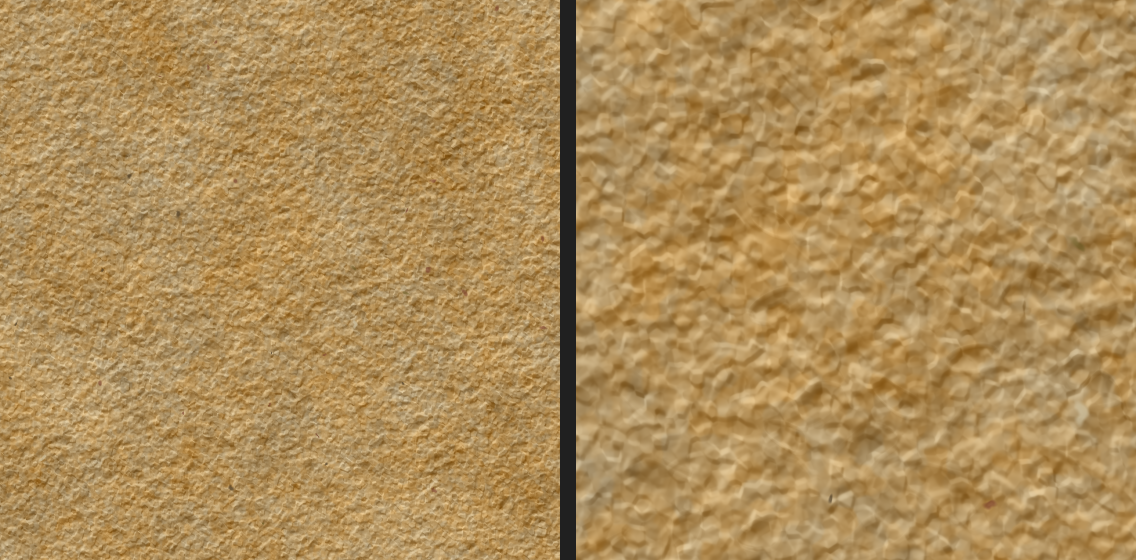
Left, the full canvas; right, a detail of the centre.
Write a Shadertoy shader that draws this texture.

```glsl
const vec3 SAND = vec3(0.682, 0.553, 0.350);
const vec3 TONE_AXIS = vec3(1.0, 1.12, 1.2);      // brighter sand is paler
const vec3 OCHRE_AXIS = vec3(0.02, -0.016, -0.06); // shift towards orange
const vec3 SPECK_RED = vec3(0.46, 0.22, 0.15);
const vec3 SPECK_OLIVE = vec3(0.42, 0.36, 0.14);
const vec3 SPECK_DARK = vec3(0.24, 0.18, 0.10);
const vec3 SPECK_PALE = vec3(0.84, 0.80, 0.68);

const vec2 LIGHT_DIR = vec2(-0.35, 0.94);
const float LIGHT_STEP = 0.003;
const float PIT_CELLS = 33.0;
const float PIT_DEPTH = 0.22;
const float PIT_STAIN = 0.065;
const float RIPPLE_CELLS = 72.0;
const float RIPPLE_HEIGHT = 0.32;
const float GRAIN_CELLS = 155.0;
const float GRAIN_HEIGHT = 0.24;
const float GRAIN_TONE = 0.10;
const float SPECK_CELLS = 20.0;
const float SPECK_SHARE = 0.10;

vec3 hash3(vec2 cell) {
    vec3 q = fract(cell.xyx * vec3(0.1031, 0.1030, 0.0973));
    q += dot(q, q.yxz + 33.33);
    return fract((q.xxy + q.yzz) * q.zyx);
}

// Soft cellular noise, about -0.5 to 0.5
float cellNoise(vec2 p) {
    vec2 base = floor(p);
    float total = 0.0, weight = 0.0;
    for (int y = -1; y <= 1; y++)
    for (int x = -1; x <= 1; x++) {
        vec2 cell = base + vec2(x, y);
        vec3 rnd = hash3(cell + 57.0);
        vec2 d = cell + rnd.xy - p;
        float w = exp(-7.0 * dot(d, d));
        total += w * rnd.z;
        weight += w;
    }
    return total / weight - 0.5;
}

// Bowl-shaped dimples; the deepest one wins, leaving creased rims
float pits(vec2 uv) {
    vec2 p = uv * PIT_CELLS * vec2(0.92, 1.1);
    p += 0.22 * sin(p.yx * 2.7 + 1.6 * sin(p * 1.3));
    vec2 base = floor(p);
    float deepest = 0.0;
    for (int y = -1; y <= 1; y++)
    for (int x = -1; x <= 1; x++) {
        vec2 cell = base + vec2(x, y);
        vec3 rnd = hash3(cell + 211.0);
        vec2 d = cell + 0.1 + 0.8 * rnd.xy - p;
        float radius = mix(0.35, 0.65, fract(rnd.z * 7.3));
        float bowl = max(0.0, 1.0 - dot(d, d) / (radius * radius));
        deepest = max(deepest, bowl * mix(0.15, 1.0, rnd.z * rnd.z));
    }
    return deepest;
}

float relief(vec2 uv) {
    return RIPPLE_HEIGHT * cellNoise(uv * RIPPLE_CELLS)
         + GRAIN_HEIGHT * cellNoise(uv * GRAIN_CELLS + 31.0)
         - PIT_DEPTH * pits(uv);
}

// Rare coloured fragments lying among the grains
vec3 addSpecks(vec3 color, vec2 uv) {
    vec2 p = uv * SPECK_CELLS;
    p += 0.12 * vec2(cellNoise(uv * 90.0), cellNoise(uv * 90.0 + 19.0));
    vec2 cell = floor(p);
    vec3 rnd = hash3(cell + 405.0);
    vec3 kind = hash3(cell + 733.0);
    vec2 d = p - cell - mix(vec2(0.25), vec2(0.75), rnd.xy);
    float angle = 6.2832 * kind.y;
    d = mat2(cos(angle), sin(angle), -sin(angle), cos(angle)) * d;
    float radius = mix(0.06, 0.14, kind.z);
    float cover = 1.0 - smoothstep(0.4, 1.3, length(d * vec2(1.0, 1.7)) / radius);
    vec3 tint = kind.x < 0.3 ? SPECK_RED : kind.x < 0.6 ? SPECK_OLIVE
              : kind.x < 0.85 ? SPECK_DARK : SPECK_PALE;
    return mix(color, tint, 0.6 * cover * step(rnd.z, SPECK_SHARE));
}

void mainImage(out vec4 fragColor, in vec2 fragCoord) {
    vec2 uv = fragCoord / iResolution.y;

    // Slope towards the light
    float light = relief(uv) - relief(uv + LIGHT_DIR * LIGHT_STEP);
    light = 0.16 * tanh(light / 0.16);

    // Broad mottling and grain tone
    float mottle = 0.045 * cellNoise(uv * 5.0 + 3.0) + 0.055 * cellNoise(uv * 13.0 + 8.0);
    float grain = GRAIN_TONE * cellNoise(uv * GRAIN_CELLS * 1.25 + 77.0);
    float tone = light + mottle + grain - PIT_STAIN * (pits(uv) - 0.25);

    // Ochre patches from large stains down to single grains
    float ochre = 1.0 * cellNoise(uv * 9.0 + 41.0)
                + 0.9 * cellNoise(uv * 34.0 + 52.0)
                + 1.3 * cellNoise(uv * 110.0 + 63.0);

    vec3 color = SAND + TONE_AXIS * tone + OCHRE_AXIS * ochre;
    color = addSpecks(color, uv);
    fragColor = vec4(clamp(color, 0.0, 1.0), 1.0);
}
```
